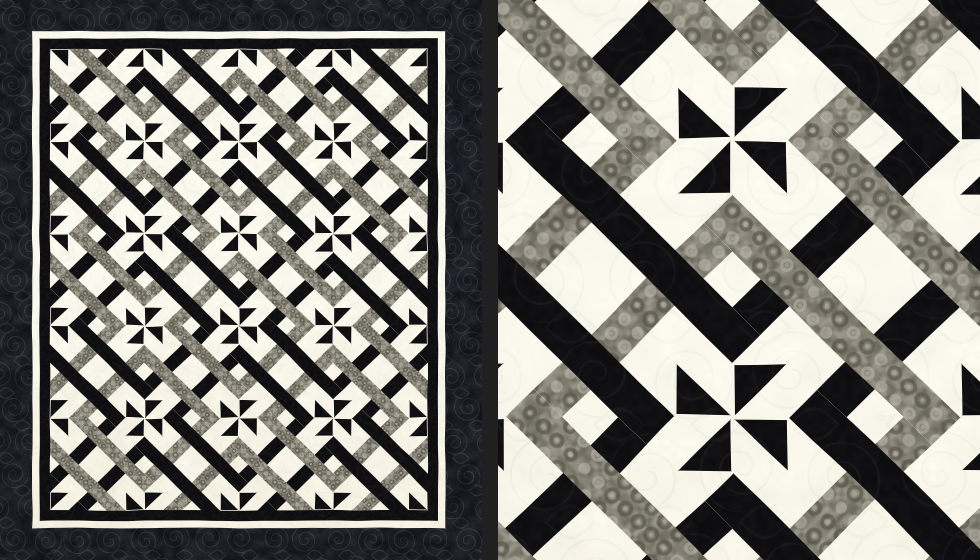
Left, the full canvas; right, a detail of the centre.
Write a Shadertoy shader that draws this pattern.

```glsl
// A framed quilt: 4 x 5 pinwheels between diagonal strips that hook around small squares.
// The weave is solved in rotated coordinates (along, across), where each plain block owns
// two long strips and two crossing bars; print, quilting and mottling are layered on top.

const vec2  REPEATS      = vec2(4.0, 5.0);
const vec2  FIELD_CENTRE = vec2(-0.004, 0.0007);
const vec2  FIELD_HALF   = vec2(0.3372, 0.4121);   // in canvas heights
const float INNER_BORDER = 0.0185;
const float FRAME_OUTER  = 0.0315;
const float BLADE_SIZE   = 0.192;                  // in repeats
const float SEAM_GAP     = 0.008;
const float SCROLL_CELL  = 0.058;
const float SCROLL_PITCH = 0.0115;
const float SCROLL_LINE  = 0.0007;
const float PRINT_SCALE  = 88.0;

const vec3 CREAM       = vec3(0.975, 0.97, 0.925);
const vec3 AGED_CREAM  = vec3(0.945, 0.925, 0.86);
const vec3 BLACK       = vec3(0.06, 0.06, 0.07);
const vec3 BORDER      = vec3(0.105, 0.11, 0.135);
const vec3 PRINT_DARK  = vec3(0.34, 0.33, 0.28);
const vec3 PRINT_MID   = vec3(0.52, 0.50, 0.45);
const vec3 PRINT_LIGHT = vec3(0.71, 0.70, 0.65);
const vec3 THREAD      = vec3(0.34, 0.35, 0.37);

float hash(vec2 p) {
    vec3 q = fract(p.xyx * 0.1031);
    q += dot(q, q.yzx + 33.33);
    return fract((q.x + q.y) * q.z);
}

float noise(vec2 p) {
    vec2 i = floor(p), f = fract(p);
    f = f * f * (3.0 - 2.0 * f);
    return mix(mix(hash(i), hash(i + vec2(1, 0)), f.x),
               mix(hash(i + vec2(0, 1)), hash(i + vec2(1, 1)), f.x), f.y);
}

float cover(float dist, float px) { return clamp(0.5 - dist / px, 0.0, 1.0); }

float boxDist(vec2 p, vec2 halfSize) {
    vec2 d = abs(p) - halfSize;
    return max(d.x, d.y);
}

// Small rings, dots and flecks of the grey fabric
vec3 greyPrint(vec2 p) {
    vec2 g = p * PRINT_SCALE;
    vec2 id = floor(g);
    float r = length(fract(g) - 0.5);
    float pick = hash(id);
    float ring = 1.0 - smoothstep(0.05, 0.15, abs(r - 0.2 - 0.15 * pick));
    float fleck = noise(p * 330.0);
    vec3 col = mix(PRINT_DARK, PRINT_LIGHT, 0.15 + 0.7 * fleck);
    col = mix(PRINT_MID, col, 0.75);
    col = mix(col, pick > 0.45 ? PRINT_DARK : PRINT_LIGHT, 0.65 * ring);
    return mix(col, PRINT_LIGHT, 0.6 * (1.0 - smoothstep(0.08, 0.16, r)));
}

// Stitched spirals, one per staggered cell, joined by wavy tails
float scrolls(vec2 p, float px) {
    vec2 g = p / SCROLL_CELL;
    g.x += 0.5 * mod(floor(g.y), 2.0);
    vec2 id = floor(g);
    vec2 jitter = vec2(hash(id), hash(id + 17.0)) - 0.5;
    vec2 q = (fract(g) - 0.5 - 0.12 * jitter) * SCROLL_CELL;
    float hand = hash(id + 41.0) < 0.5 ? -1.0 : 1.0;
    float r = length(q);
    float turn = r / SCROLL_PITCH - hand * atan(q.y, q.x) / 6.2832 + hash(id + 5.0);
    float spiral = abs(fract(turn) - 0.5) * SCROLL_PITCH;
    spiral = max(spiral, max(r - 0.44 * SCROLL_CELL, 0.003 - r));
    float tail = abs(fract(g.y + 0.5 + 0.16 * sin(g.x * 6.2832)) - 0.5) * SCROLL_CELL * 0.7;
    return cover(min(spiral, tail) - SCROLL_LINE, px);
}

// Four black blades turning about the origin
float pinwheelDist(vec2 p) {
    vec2 q = p.x * p.y < 0.0 ? abs(p).yx : abs(p);
    return max(q.x - BLADE_SIZE, max((q.y - q.x) * 0.707, SEAM_GAP - q.y));
}

// Nearest plain block in diagonal column m: both indices have opposite parity
float blockRow(float m, float along) { return 2.0 * floor((along - m) * 0.5) + 1.0 + m; }

vec3 weave(vec2 cell, vec3 cream, vec3 grey, float px) {
    float across = cell.x - cell.y, along = cell.x + cell.y;
    float column = floor(across + 0.5), diagPx = px * 1.414;
    vec3 col = mix(cream, BLACK, cover(pinwheelDist(fract(cell + 0.5) - 0.5), px));
    // Crossing bars, reaching out to hook onto neighbouring strips
    for (float k = -1.0; k <= 1.0; k++) {
        float m = column + k;
        vec2 d = abs(vec2(across - m, along - blockRow(m, along)));
        float bar = boxDist(d - vec2(0.0, 0.3), vec2(0.6, 0.1));
        col = mix(col, mod(m, 2.0) > 0.5 ? grey : BLACK, cover(bar, diagPx));
    }
    // Long strips lie over the bars
    vec2 d = abs(vec2(across - column, along - blockRow(column, along)));
    float strip = boxDist(d - vec2(0.3, 0.0), vec2(0.1, 0.8));
    return mix(col, mod(column, 2.0) > 0.5 ? BLACK : grey, cover(strip, diagPx));
}

void mainImage(out vec4 fragColor, in vec2 fragCoord) {
    float px = 1.0 / iResolution.y;
    vec2 p = (fragCoord - 0.5 * iResolution.xy) * px;
    vec2 wobble = 0.0018 * (vec2(noise(p * 24.0 + 60.0), noise(p * 24.0 + 95.0)) - 0.5);
    vec2 q = p - FIELD_CENTRE + wobble;
    float mottle = noise(p * 70.0 + 50.0), grain = noise(p * 260.0 + 200.0);

    // Fabrics
    float age = smoothstep(0.1, -0.5, p.y) * (0.4 + 0.6 * noise(p * 9.0 + 30.0));
    vec3 cream = mix(CREAM, AGED_CREAM, age) * (1.02 - 0.05 * mottle * grain);
    vec2 cell = (vec2(q.x, -q.y) / FIELD_HALF * 0.5 + 0.5) * REPEATS;
    float cellPx = px * REPEATS.x / (2.0 * FIELD_HALF.x);
    vec3 grey = greyPrint(mat2(0.707, 0.707, -0.707, 0.707) * q + 3.0);

    // Nested borders around the field
    float edge = boxDist(q, FIELD_HALF);
    vec3 col = BORDER * (0.7 + 0.65 * mottle);
    col = mix(col, cream, cover(edge - FRAME_OUTER, px));
    col = mix(col, BLACK, cover(edge - INNER_BORDER, px));
    col = mix(col, weave(cell, cream, grey, cellPx), cover(edge, px));

    // Quilting thread shows most on the outer border
    float strength = mix(0.13, 0.6, step(FRAME_OUTER, edge));
    strength *= mix(1.0, 0.35, smoothstep(0.3, 0.9, col.g)) * (0.5 + 0.5 * mottle);
    col = mix(col, THREAD, strength * scrolls(p + 2.0, px));
    col += 0.025 * (grain - 0.5);
    fragColor = vec4(clamp(col, 0.0, 1.0), 1.0);
}
```
